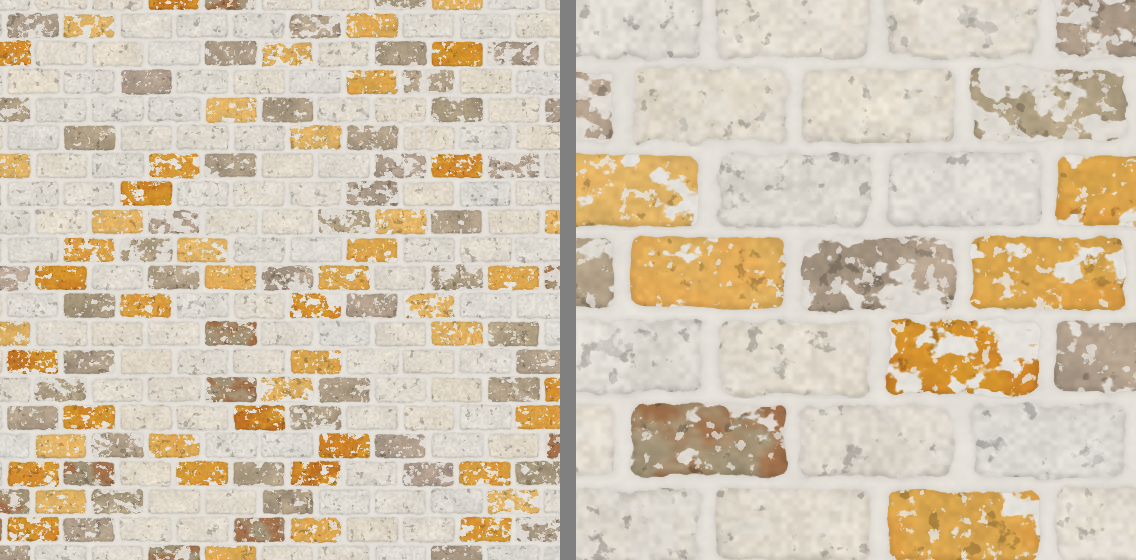
Left, the full canvas; right, a detail of the centre.
Reproduce this texture procedurally as a Shadertoy shader.

```glsl
// Tumbled travertine bricks in running bond: cream, taupe and gold stones in pale mortar.
// Each stone is a rounded box with a noise-worn outline; layered value noise adds
// mottling, pits and smears of plaster that vary from stone to stone.

#define ROWS 20.0
#define COLUMNS 9.9
#define GRID_SHIFT vec2(0.08, -0.42)   // in cells
#define HALF_SIZE vec2(0.91, 0.43)     // in row heights
#define CORNER 0.13
#define GOLD_SHARE 0.24
#define TAUPE_SHARE 0.25
#define CHIPPING 0.13
#define PLASTER 0.17

const vec3 MORTAR = vec3(0.905, 0.89, 0.86);
const vec3 PLASTER_WHITE = vec3(0.90, 0.885, 0.86);
const vec3 RUST = vec3(0.70, 0.40, 0.13);

float hash(vec2 p) {
    vec3 q = fract(p.xyx * 0.1031);
    q += dot(q, q.yzx + 33.33);
    return fract((q.x + q.y) * q.z);
}

float noise(vec2 p) {
    vec2 i = floor(p), f = fract(p);
    f = f * f * (3.0 - 2.0 * f);
    return mix(mix(hash(i), hash(i + vec2(1, 0)), f.x),
               mix(hash(i + vec2(0, 1)), hash(i + vec2(1, 1)), f.x), f.y);
}

float fbm(vec2 p) {
    float sum = 0.0, weight = 0.5;
    for (int i = 0; i < 4; i++) {
        sum += weight * noise(p);
        p = mat2(1.6, 1.2, -1.2, 1.6) * p + 11.7;
        weight *= 0.5;
    }
    return sum / 0.9375;
}

float roundedBox(vec2 p, vec2 halfSize, float radius) {
    vec2 q = abs(p) - halfSize + radius;
    return length(max(q, 0.0)) + min(max(q.x, q.y), 0.0) - radius;
}

// Stone colour in rgb; how strongly plaster shows on it in alpha.
vec4 stoneColor(vec2 id, vec2 p) {
    float tone = hash(id + 31.0);
    float mottle = fbm(p * vec2(1.6, 2.2) + 40.0);
    // Golden-ratio steps keep accent stones apart within a row.
    float rank = fract(id.x * 0.618 + hash(vec2(id.y, 7.0)) + 0.16 * hash(id + 3.0));
    if (rank < GOLD_SHARE) {
        vec3 gold = mix(vec3(0.88, 0.71, 0.41), vec3(0.86, 0.60, 0.18), smoothstep(0.1, 0.8, tone));
        float stain = smoothstep(0.42, 0.72, mottle + 0.25 * (tone - 0.5));
        gold = mix(gold, RUST, stain * mix(0.15, 0.85, tone * tone));
        return vec4(gold * (0.88 + 0.24 * mottle), 1.0);
    }
    if (rank > 0.5 && rank < 0.5 + TAUPE_SHARE) {
        vec3 taupe = mix(vec3(0.68, 0.61, 0.55), vec3(0.68, 0.62, 0.50), tone);
        taupe = mix(taupe, vec3(0.60, 0.42, 0.28), step(0.88, tone) * smoothstep(0.35, 0.65, mottle));
        return vec4(taupe * (0.83 + 0.34 * mottle), 0.9);
    }
    vec3 cream = mix(vec3(0.86, 0.85, 0.825), vec3(0.885, 0.845, 0.775), tone);
    return vec4(cream * (0.94 + 0.12 * mottle), 0.45);
}

void mainImage(out vec4 fragColor, in vec2 fragCoord) {
    vec2 uv = fragCoord / iResolution.xy;
    float pixel = ROWS / iResolution.y;
    float cellWidth = ROWS / COLUMNS;

    // Running-bond cell; local coordinates in row heights.
    vec2 grid = uv * vec2(COLUMNS, ROWS) - GRID_SHIFT;
    float row = floor(grid.y);
    grid.x -= 0.5 * (1.0 - mod(row, 2.0));
    vec2 id = floor(grid) + 50.0;
    vec2 local = (fract(grid) - 0.5) * vec2(cellWidth, 1.0);
    vec2 grain = local + id * vec2(5.37, 3.71);

    // Slightly uneven placement, tilt and worn outline.
    vec2 jitter = vec2(hash(id + 11.0), hash(id + 17.0)) - 0.5;
    float wear = hash(id + 23.0);
    local -= 0.04 * jitter;
    local.y += 0.025 * (hash(id + 29.0) - 0.5) * local.x;
    float edge = roundedBox(local, HALF_SIZE + 0.025 * jitter.yx, CORNER);
    edge += CHIPPING * mix(0.5, 1.3, wear) * (fbm(grain * 4.5) - 0.45);
    float stoneMask = 1.0 - smoothstep(-0.7 * pixel, 0.7 * pixel, edge);

    // Mortar with fine grain and a soft shade beside each stone.
    float fine = noise(uv * ROWS * 14.0);
    vec3 color = MORTAR * (0.97 + 0.05 * fbm(uv * ROWS * 3.0) + 0.02 * (fine - 0.5));
    color *= 1.0 - 0.07 * exp(-max(edge, 0.0) * 28.0);

    // Stone body: grain, tumbled rim and small pits.
    vec4 stone = stoneColor(id, grain);
    vec3 body = stone.rgb * (0.95 + 0.10 * fine);
    float rim = smoothstep(-0.10, 0.0, edge);
    body *= 1.0 - rim * (0.05 + 0.06 * smoothstep(0.2, -0.4, local.y));
    float pits = smoothstep(0.70, 0.80, fbm(grain * 6.0 + 90.0) + 0.07 * wear);
    body *= 1.0 - 0.20 * pits;

    // Plaster: broad smears on worn stones, fine specks, heavier at the rim.
    float smear = fbm(grain * vec2(3.2, 4.2) + 70.0) + PLASTER * wear * wear + 0.05 * rim;
    float specks = fbm(grain * 8.0 + 130.0) + 0.06 * wear;
    float plaster = max(smoothstep(0.67, 0.74, smear), 0.85 * smoothstep(0.66, 0.74, specks));
    body = mix(body, PLASTER_WHITE * (0.97 + 0.05 * fine), plaster * stone.a);

    color = mix(color, body, stoneMask);
    fragColor = vec4(clamp(color, 0.0, 1.0), 1.0);
}
```
